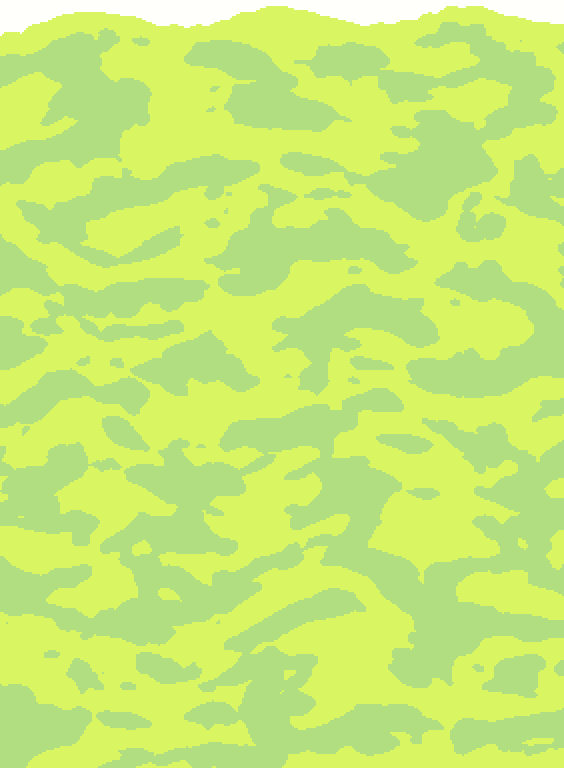
This texture is drawn by a Shadertoy shader. Its source:

```glsl
// Two-tone camouflage of wide scalloped green patches on lime, under a wavy white top edge.

const vec3 LIME  = vec3(0.85, 0.96, 0.38);
const vec3 GREEN = vec3(0.70, 0.87, 0.51);
const vec3 WHITE = vec3(1.00, 1.00, 0.99);
const float BLOCK_ROWS = 384.0;

vec2 hash2(vec2 cell) {
    vec3 h = fract(cell.xyx * vec3(0.1031, 0.1030, 0.0973));
    h += dot(h, h.yzx + 33.33);
    return fract((h.xx + h.yz) * h.zy);
}

float gradientDot(vec2 cell, vec2 offset) {
    float angle = 6.2832 * hash2(cell).x;
    return dot(vec2(cos(angle), sin(angle)), offset);
}

// Gradient noise, centred on zero
float noise(vec2 p) {
    vec2 i = floor(p), f = fract(p);
    vec2 u = f * f * f * (f * (f * 6.0 - 15.0) + 10.0);
    vec2 e = vec2(1.0, 0.0);
    float low  = mix(gradientDot(i, f), gradientDot(i + e, f - e), u.x);
    float high = mix(gradientDot(i + e.yx, f - e.yx), gradientDot(i + 1.0, f - 1.0), u.x);
    return mix(low, high, u.y);
}

// Distance to the nearest scattered point
float nearestPoint(vec2 p, float jitter) {
    vec2 i = floor(p), f = fract(p);
    float best = 8.0;
    for (int y = -1; y <= 1; y++)
    for (int x = -1; x <= 1; x++) {
        vec2 cell = vec2(x, y);
        vec2 d = cell + 0.5 + jitter * (hash2(i + cell) - 0.5) - f;
        best = min(best, dot(d, d));
    }
    return sqrt(best);
}

// Height of the white edge: slow swells with small round bumps
float skyline(float x) {
    float swell = 0.012 * cos((x - 0.365) * 25.4) - 0.013 * exp(-8.0 * x);
    float bumps = 0.004 * (abs(sin(x * 70.0 + 2.0 * sin(x * 23.0))) - 0.6);
    return 0.979 + swell + bumps + 0.004 * noise(vec2(x * 40.0, 3.5));
}

// Patch field: wide lobes, finer lobes and rounded scallops
float patchField(vec2 p) {
    vec2 warp = vec2(noise(p * 6.0 + 7.3), noise(p * vec2(6.0, 5.0) + 31.7));
    vec2 q = p + warp * vec2(0.04, 0.045);
    float lobes = noise(q * vec2(9.0, 21.0) + 11.4);
    float detail = noise(q * vec2(20.0, 40.0) + 53.2);
    float scallops = 0.47 - nearestPoint(q * vec2(25.0, 36.0), 0.8);
    return lobes + 0.45 * detail + 0.4 * scallops;
}

vec3 camouflage(vec2 p, float threshold) {
    float depth = skyline(p.x) - p.y;
    if (depth < 0.0) return WHITE;
    float rim = 0.6 * (1.0 - smoothstep(0.0, 0.035, depth));
    return patchField(p) - rim > threshold ? GREEN : LIME;
}

vec2 snapToBlocks(vec2 p, float rows) {
    return (floor(p * rows) + 0.5) / rows;
}

void mainImage(out vec4 fragColor, in vec2 fragCoord) {
    // Four samples per pixel soften the block edges
    vec3 colour = vec3(0.0);
    for (int s = 0; s < 4; s++) {
        vec2 offset = vec2(s % 2, s / 2) * 0.5 - 0.25;
        vec2 p = (fragCoord + offset) / iResolution.y;
        colour += 0.25 * camouflage(snapToBlocks(p, BLOCK_ROWS), 0.035);
    }
    fragColor = vec4(colour, 1.0);
}
```
